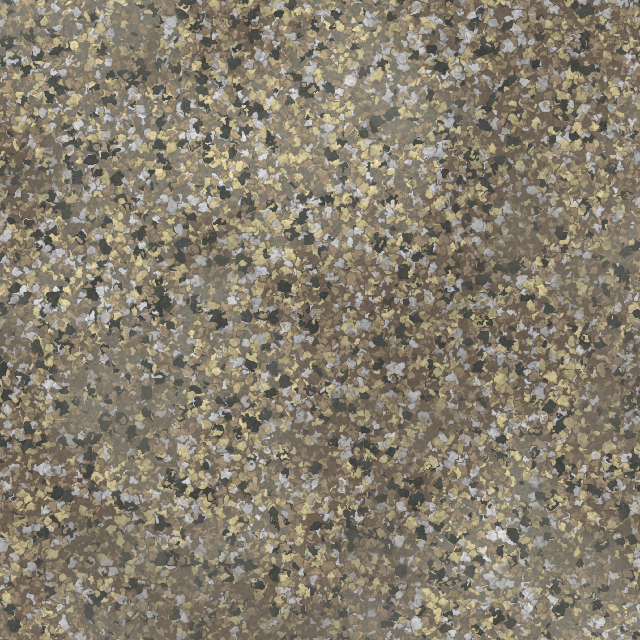
Reproduce this texture procedurally as a WebGL 1 fragment shader.

```glsl
precision highp float;
// Washed pebble concrete: small cream, pale grey, tan and dark stones in a
// brown mortar. Layers of jittered, noise-warped ellipses are painted over
// one another, then fine grain and broad stains are added.

uniform vec2 u_resolution;

const vec3 MORTAR_BROWN = vec3(0.435, 0.385, 0.335);
const vec3 MORTAR_GREY  = vec3(0.465, 0.450, 0.405);
const vec3 TAN_STONE    = vec3(0.565, 0.505, 0.420);
const vec3 CREAM_STONE  = vec3(0.705, 0.660, 0.510);
const vec3 PALE_STONE   = vec3(0.680, 0.675, 0.675);
const vec3 DARK_STONE   = vec3(0.275, 0.283, 0.268);

const float RAGGED_SCALE = 150.0;   // frequency of the chipped outlines
const float RAGGED_DEPTH = 0.0085;  // how far outlines are displaced
const float STAIN_SCALE  = 5.0;     // frequency of broad discolouration
const float RIM_DARKNESS = 0.24;
const float GRAIN_AMOUNT = 0.13;

float hash(vec2 p) {
  vec3 q = fract(vec3(p.xyx) * vec3(0.1031, 0.1030, 0.0973));
  q += dot(q, q.yzx + 33.33);
  return fract((q.x + q.y) * q.z);
}

vec2 hash2(vec2 p) {
  return vec2(hash(p), hash(p + 71.7));
}

float noise(vec2 p) {
  vec2 i = floor(p);
  vec2 f = fract(p);
  f = f * f * (3.0 - 2.0 * f);
  float low = mix(hash(i), hash(i + vec2(1.0, 0.0)), f.x);
  float high = mix(hash(i + vec2(0.0, 1.0)), hash(i + vec2(1.0, 1.0)), f.x);
  return mix(low, high, f.y);
}

float fbm(vec2 p) {
  float sum = 0.0;
  float amplitude = 0.5;
  for (int i = 0; i < 4; i++) {
    sum += amplitude * noise(p);
    p = p * 2.03 + 17.3;
    amplitude *= 0.5;
  }
  return sum / 0.9375;
}

// shares = portions of dark, pale and cream stones; the rest are tan
vec3 stoneColor(float pick, vec3 shares) {
  if (pick < shares.x) return DARK_STONE;
  if (pick < shares.x + shares.y) return PALE_STONE;
  if (pick < shares.x + shares.y + shares.z) return CREAM_STONE;
  return TAN_STONE;
}

// Paints one scattered layer of stones over the colour below
vec3 stoneLayer(vec3 below, vec2 p, float cells, float seed, float presence,
                vec3 shares, float relief) {
  vec2 g = p * cells + seed * 0.37;
  vec2 home = floor(g);
  float pixel = cells / u_resolution.y;
  vec3 color = below;
  for (int y = -1; y <= 1; y++) {
    for (int x = -1; x <= 1; x++) {
      vec2 id = home + vec2(float(x), float(y));
      vec2 key = id + seed * 13.0 + 200.0;
      if (hash(key) > presence) continue;
      vec2 shape = hash2(key + 31.3);
      vec2 look = hash2(key + 157.1);
      vec2 offset = g - id - 0.5 - 0.75 * (hash2(key + 9.7) - 0.5);
      float angle = 6.2832 * look.x;
      float c = cos(angle);
      float s = sin(angle);
      vec2 turned = vec2(c * offset.x + s * offset.y, c * offset.y - s * offset.x);
      float radius = mix(0.28, 0.53, shape.x);
      float aspect = mix(1.0, 1.28, shape.y);
      float d = length(turned * vec2(1.0 / aspect, aspect)) / radius;
      float soft = 0.75 * pixel / radius;
      float cover = 1.0 - smoothstep(1.0 - soft, 1.0 + soft, d);
      // Thin contact shadow, domed face and light from the upper left
      float shadow = smoothstep(1.35, 0.95, d);
      color *= 1.0 - 0.13 * relief * shadow;
      float light = dot(offset, vec2(-0.55, 0.8)) / radius;
      float rim = smoothstep(0.62, 1.05, d);
      float shade = 1.04 + relief * (0.045 * light - RIM_DARKNESS * rim);
      vec3 stone = stoneColor(hash(key + 83.9), shares);
      stone *= 0.90 + 0.20 * look.y;
      color = mix(color, stone * shade, cover);
    }
  }
  return color;
}

void main() {
  vec2 p = gl_FragCoord.xy / u_resolution.y;
  float stain = fbm(p * STAIN_SCALE + 3.1);
  float dirt = fbm(p * STAIN_SCALE * 1.7 + 41.0);
  float density = 1.0 - 0.55 * smoothstep(0.52, 0.75, dirt);

  // Chipped, irregular outlines shared by all stones
  vec2 q = p * RAGGED_SCALE;
  vec2 warp = vec2(noise(q), noise(q + 57.0)) - 0.5;
  warp += 0.45 * (vec2(noise(q * 2.3 + 9.0), noise(q * 2.3 + 83.0)) - 0.5);
  vec2 w = p + RAGGED_DEPTH * warp;

  // Mortar, then stones from the lowest layer to the top
  vec3 color = mix(MORTAR_BROWN, MORTAR_GREY, smoothstep(0.38, 0.62, stain));
  color = stoneLayer(color, w, 105.0, 1.0, 0.55, vec3(0.03, 0.12, 0.12), 0.35);
  color = stoneLayer(color, w, 62.0, 2.0, 0.48 * density, vec3(0.0, 0.36, 0.36), 0.9);
  color = stoneLayer(color, w, 50.0, 3.0, 0.33 * density, vec3(0.0, 0.48, 0.40), 1.0);
  color = stoneLayer(color, w, 49.0, 4.0, 0.24, vec3(1.0, 0.0, 0.0), 0.4);
  color = stoneLayer(color, w, 76.0, 5.0, 0.28 * density, vec3(0.04, 0.26, 0.46), 0.9);
  color = stoneLayer(color, w, 118.0, 6.0, 0.22, vec3(0.10, 0.08, 0.18), 0.3);

  // Fine mottling and broad stains
  float grain = 0.6 * noise(p * 260.0) + 0.4 * noise(p * 480.0 + 23.0) - 0.5;
  color *= 1.0 + GRAIN_AMOUNT * 2.0 * grain;
  color = mix(color, MORTAR_GREY, 0.30 * smoothstep(0.50, 0.72, dirt));
  color *= 1.03 + 0.36 * (stain - 0.5);
  gl_FragColor = vec4(clamp(color, 0.0, 1.0), 1.0);
}
```
